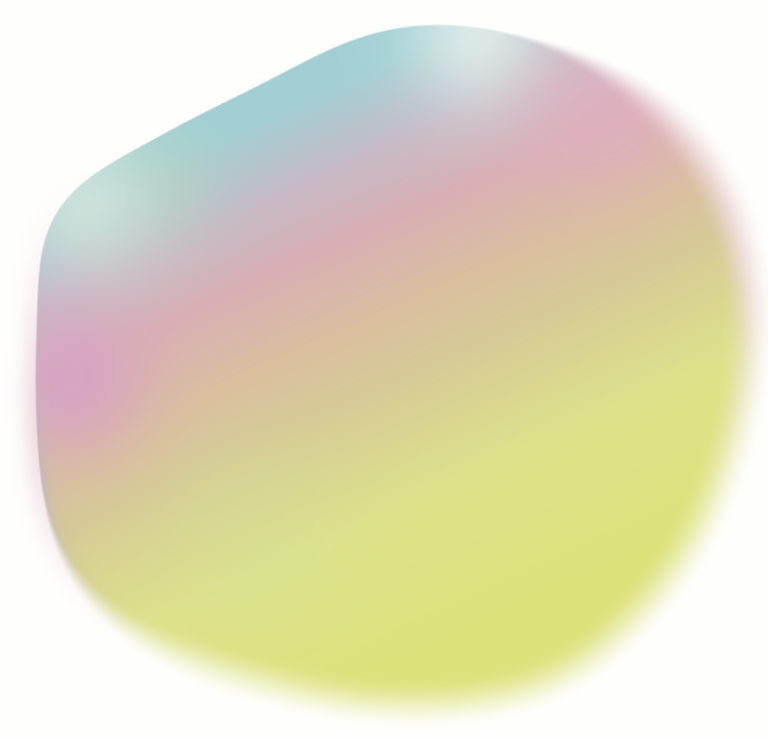
Give the GLSL for this background, as a Shadertoy shader.

```glsl
const vec3 PAPER = vec3(0.996, 0.996, 0.992);
const vec3 RIM_PINK = vec3(0.88, 0.70, 0.76);
const vec3 RIM_SLATE = vec3(0.72, 0.72, 0.77);

const vec2 CENTRE = vec2(0.545, 0.511);
const float BASE_RADIUS = 0.460;
const float CRISP_EDGE = 0.0018;
const float SOFT_EDGE = 0.038;
const float CRISP_ANGLE = 137.0;
const float BAND_SLOPE = 0.45;
const float HAZE_REACH = 0.020;
const float HAZE_STRENGTH = 0.42;

// Outline lobes: angle in degrees, angular width, radial gain
const int LOBES = 7;
const vec3 LOBE[LOBES] = vec3[LOBES](
    vec3( 35.0, 22.0,  0.027),
    vec3(117.0, 16.0, -0.038),
    vec3(157.0, 10.0,  0.046),
    vec3(176.0, 12.0,  0.021),
    vec3(212.0, 18.0,  0.070),
    vec3(295.0, 12.0,  0.012),
    vec3(343.0, 12.0, -0.007));

// Diagonal colour bands, from the upper left to the lower right
const int BANDS = 7;
const float STOP[BANDS] = float[BANDS](0.317, 0.432, 0.533, 0.655, 0.756, 0.931, 1.134);
const vec3 BAND[BANDS] = vec3[BANDS](
    vec3(0.635, 0.812, 0.831),
    vec3(0.780, 0.729, 0.776),
    vec3(0.847, 0.686, 0.706),
    vec3(0.855, 0.745, 0.627),
    vec3(0.839, 0.792, 0.588),
    vec3(0.867, 0.886, 0.541),
    vec3(0.867, 0.882, 0.478));

// Soft tints: centre, radius, strength
const int TINTS = 6;
const vec4 TINT_SPOT[TINTS] = vec4[TINTS](
    vec4(0.223, 0.757, 0.075, 0.50),
    vec4(0.115, 0.725, 0.095, 0.80),
    vec4(0.648, 0.950, 0.095, 0.90),
    vec4(0.810, 0.852, 0.110, 0.65),
    vec4(0.098, 0.480, 0.095, 0.80),
    vec4(0.337, 0.271, 0.120, 0.40));
const vec3 TINT[TINTS] = vec3[TINTS](
    vec3(0.70, 0.82, 0.75),
    vec3(0.83, 0.90, 0.86),
    vec3(0.88, 0.93, 0.92),
    vec3(0.88, 0.69, 0.76),
    vec3(0.845, 0.63, 0.78),
    vec3(0.82, 0.875, 0.59));

float angleBetween(float a, float b) {
    return mod(a - b + 180.0, 360.0) - 180.0;
}

float bell(float x) {
    return exp(-0.5 * x * x);
}

float outlineRadius(float angle) {
    float radius = BASE_RADIUS;
    for (int i = 0; i < LOBES; i++) {
        radius += LOBE[i].z * bell(angleBetween(angle, LOBE[i].x) / LOBE[i].y);
    }
    return radius;
}

vec3 fillColour(vec2 p) {
    float height = 1.0 - p.y + BAND_SLOPE * p.x;
    vec3 colour = BAND[0];
    for (int i = 1; i < BANDS; i++) {
        float t = clamp((height - STOP[i - 1]) / (STOP[i] - STOP[i - 1]), 0.0, 1.0);
        colour = mix(colour, BAND[i], t);
    }
    for (int i = 0; i < TINTS; i++) {
        vec2 offset = (p - TINT_SPOT[i].xy) / TINT_SPOT[i].z;
        colour = mix(colour, TINT[i], TINT_SPOT[i].w * exp(-dot(offset, offset)));
    }
    return colour;
}

void mainImage(out vec4 fragColor, in vec2 fragCoord) {
    vec2 p = (fragCoord - 0.5 * iResolution.xy) / iResolution.y + vec2(0.518, 0.5);
    vec2 ray = p - CENTRE;
    float angle = degrees(atan(ray.y, ray.x));
    float inside = outlineRadius(angle) - length(ray);

    // Edge is crisp at the upper left and blurred elsewhere
    float blur = smoothstep(60.0, 105.0, abs(angleBetween(angle, CRISP_ANGLE)));
    float width = mix(max(CRISP_EDGE, 0.8 / iResolution.y), SOFT_EDGE, blur);
    float coverage = smoothstep(-width, width, inside);

    // Rim tints on the right and left
    vec3 colour = fillColour(p);
    float rightRim = bell(angleBetween(angle, 20.0) / 19.0) * smoothstep(0.035, -0.015, inside);
    float leftRim = bell(angleBetween(angle, 196.0) / 14.0) * exp(-max(inside, 0.0) / 0.010);
    colour = mix(colour, RIM_PINK, 0.75 * rightRim);
    colour = mix(colour, RIM_SLATE, 0.60 * leftRim);

    // Pink haze outside the left edge
    float haze = bell(angleBetween(angle, 188.0) / 14.0);
    haze *= HAZE_STRENGTH * exp(-pow(max(-inside, 0.0) / HAZE_REACH, 2.0));
    vec3 backdrop = mix(PAPER, RIM_PINK, haze);

    fragColor = vec4(mix(backdrop, colour, coverage), 1.0);
}
```
